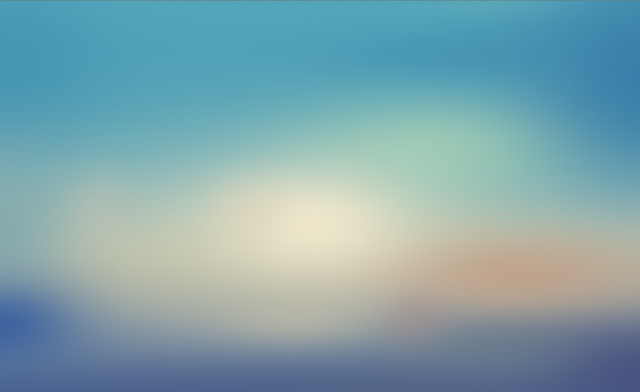
Reproduce this background procedurally as a WebGL 2 fragment shader.

```glsl
#version 300 es
precision highp float;

uniform vec2 u_resolution;
out vec4 outColor;

float hash(vec2 cell) {
    return fract(sin(dot(cell, vec2(127.1, 311.7))) * 43758.5453);
}

// Bell-shaped falloff around a centre, with separate radii per axis
float bell(vec2 p, vec2 centre, vec2 radius) {
    vec2 d = (p - centre) / radius;
    return exp(-dot(d, d));
}

vec3 glow(vec3 base, vec3 tint, float strength, vec2 p, vec2 centre, vec2 radius) {
    return mix(base, tint, strength * bell(p, centre, radius));
}

// Vertical gradient: evenly spaced stops blended by soft weights
vec3 verticalGradient(float y) {
    vec3 stops[9] = vec3[9](
        vec3(0.25, 0.34, 0.54), vec3(0.48, 0.56, 0.63), vec3(0.71, 0.72, 0.65),
        vec3(0.78, 0.78, 0.68), vec3(0.64, 0.75, 0.72), vec3(0.46, 0.69, 0.72),
        vec3(0.34, 0.64, 0.72), vec3(0.31, 0.63, 0.72), vec3(0.33, 0.66, 0.73));
    vec3 sum = vec3(0.0);
    float total = 0.0;
    for (int i = 0; i < 9; i++) {
        float d = y * 8.0 - float(i);
        float weight = exp(-1.5 * d * d);
        sum += stops[i] * weight;
        total += weight;
    }
    return sum / total;
}

// Cool blues and greens of the upper half
vec3 addSky(vec3 c, vec2 p) {
    c = glow(c, vec3(0.25, 0.57, 0.69), 0.70, p, vec2(0.00, 0.82), vec2(0.16, 0.25));
    c = glow(c, vec3(0.64, 0.81, 0.71), 0.90, p, vec2(0.72, 0.62), vec2(0.25, 0.13));
    c = glow(c, vec3(0.26, 0.57, 0.70), 0.60, p, vec2(0.70, 0.86), vec2(0.20, 0.07));
    c = glow(c, vec3(0.22, 0.49, 0.66), 0.95, p, vec2(1.02, 0.80), vec2(0.20, 0.30));
    return glow(c, vec3(0.37, 0.66, 0.72), 0.70, p, vec2(0.77, 1.00), vec2(0.10, 0.04));
}

// Dark slate and indigo along the bottom
vec3 addGround(vec3 c, vec2 p) {
    c = glow(c, vec3(0.41, 0.48, 0.55), 0.85, p, vec2(0.78, 0.12), vec2(0.20, 0.10));
    c = glow(c, vec3(0.33, 0.40, 0.53), 0.80, p, vec2(0.62, -0.02), vec2(0.30, 0.08));
    c = glow(c, vec3(0.27, 0.31, 0.49), 0.85, p, vec2(1.00, 0.05), vec2(0.14, 0.15));
    c = glow(c, vec3(0.50, 0.66, 0.68), 0.85, p, vec2(0.00, 0.42), vec2(0.12, 0.20));
    return glow(c, vec3(0.23, 0.38, 0.62), 0.95, p, vec2(0.00, 0.17), vec2(0.13, 0.12));
}

// Warm light across the horizon, brightest near the centre
vec3 addHorizon(vec3 c, vec2 p) {
    c = glow(c, vec3(0.75, 0.63, 0.54), 0.90, p, vec2(0.80, 0.30), vec2(0.22, 0.10));
    c = glow(c, vec3(0.72, 0.71, 0.65), 0.75, p, vec2(0.46, 0.19), vec2(0.14, 0.07));
    c = glow(c, vec3(0.62, 0.55, 0.55), 0.50, p, vec2(0.65, 0.19), vec2(0.05, 0.07));
    c = glow(c, vec3(0.94, 0.91, 0.80), 0.95, p, vec2(0.49, 0.43), vec2(0.16, 0.15));
    c = glow(c, vec3(0.88, 0.82, 0.72), 0.40, p, vec2(0.39, 0.46), vec2(0.06, 0.08));
    return glow(c, vec3(0.76, 0.76, 0.71), 0.40, p, vec2(0.155, 0.46), vec2(0.05, 0.10));
}

void main() {
    vec2 p = gl_FragCoord.xy / u_resolution;

    vec3 color = verticalGradient(p.y);
    color = addSky(color, p);
    color = addGround(color, p);
    color = addHorizon(color, p);

    // Thin grey rim on the top edge
    color = mix(color, vec3(0.40, 0.50, 0.55), 0.7 * smoothstep(0.996, 0.999, p.y));

    // Faint grain against banding
    color += (hash(floor(p * 512.0)) - 0.5) / 255.0;
    outColor = vec4(color, 1.0);
}
```
